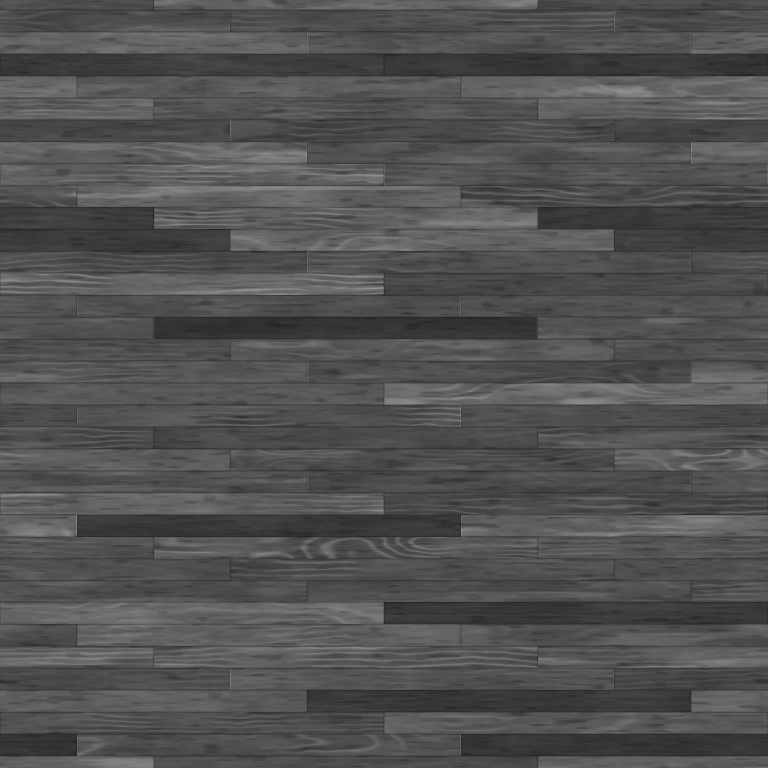
Reproduce this texture procedurally as a Shadertoy shader.

```glsl
// Dark grey wood strip floor: long thin planks, staggered row by row, with streaked grain.
#define ROWS 35.0          // plank rows down the canvas
#define COLUMNS 2.0        // planks across the canvas
#define ROW_SHIFT 0.2      // stagger per row, in plank lengths
#define ORIGIN vec2(0.4, 0.544) // layout offset, in planks and rows
#define SEAM_WIDTH 0.0012  // gap between planks, in canvas units
#define DARK_SHARE 0.16    // share of very dark planks
#define DARK_TONE 0.215
#define LOW_TONE 0.295
#define HIGH_TONE 0.415
#define FIBRE 0.30         // contrast of fine fibres
#define FIGURE 0.42        // contrast of growth rings
#define MOTTLE 0.22        // contrast of broad stains

const float TAU = 6.2831853;

float hash(vec2 p) {
    return fract(sin(dot(p, vec2(127.1, 311.7))) * 43758.5453);
}

float noise(vec2 p) {
    vec2 cell = floor(p), f = fract(p);
    f = f * f * (3.0 - 2.0 * f);
    float low = mix(hash(cell), hash(cell + vec2(1.0, 0.0)), f.x);
    float high = mix(hash(cell + vec2(0.0, 1.0)), hash(cell + vec2(1.0, 1.0)), f.x);
    return mix(low, high, f.y);
}

// Thin fibres running along the plank; p is measured in row heights
float fibres(vec2 p) {
    float sum = 0.0, weight = 0.5;
    vec2 scale = vec2(0.7, 5.0);
    for (int i = 0; i < 3; i++) {
        sum += weight * (noise(p * scale + float(i) * 17.3) - 0.5);
        scale *= vec2(2.2, 1.6);
        weight *= 0.75;
    }
    return sum;
}

// Pale growth rings: contours of a stretched, warped field
float rings(vec2 p, float across, float arch) {
    float field = across * mix(4.0, 1.2, arch);
    field += noise(p * vec2(0.28, 1.1)) * mix(1.2, 4.5, arch);
    field += 0.35 * noise(p * vec2(1.3, 3.0));
    float wave = 0.5 + 0.5 * sin(TAU * field);
    return wave * wave * wave - 0.3;
}

// Base brightness of one plank
float plankTone(vec2 id) {
    float pick = hash(id + 3.7);
    float shade = pow(hash(id + 11.9), 1.5);
    return pick < DARK_SHARE ? DARK_TONE + 0.03 * shade : mix(LOW_TONE, HIGH_TONE, shade);
}

void mainImage(out vec4 fragColor, in vec2 fragCoord) {
    vec2 uv = fragCoord / iResolution.xy;
    float pixel = 1.0 / iResolution.y;

    // Plank layout, rows counted from the top
    float y = (1.0 - uv.y) * ROWS + ORIGIN.y;
    float row = floor(y);
    float x = uv.x * COLUMNS - ORIGIN.x - ROW_SHIFT * row;
    vec2 id = vec2(mod(floor(x), COLUMNS), mod(row, ROWS));
    vec2 local = fract(vec2(x, y));

    // Each plank is cut from its own part of the wood
    vec2 seed = 60.0 * vec2(hash(id + 21.3), hash(id + 35.1));
    vec2 p = vec2(local.x * ROWS / COLUMNS, local.y) + seed;
    float tone = plankTone(id);
    float isLight = smoothstep(DARK_TONE, LOW_TONE, tone);

    // Broad stains and fine fibres
    float grain = MOTTLE * (noise(p * vec2(0.3, 1.3) + 7.0) - 0.5);
    grain += FIBRE * fibres(p);

    // Growth rings, fading in and out along the plank
    float strength = mix(0.15, 1.0, pow(hash(id + 47.7), 1.6));
    float patches = smoothstep(0.2, 0.75, noise(p * vec2(0.35, 0.8) + 23.0));
    float arch = smoothstep(0.35, 0.8, hash(id + 53.2));
    grain += FIGURE * strength * patches * mix(0.4, 1.0, isLight) * rings(p, local.y, arch);

    // Pale smears and short dark pores
    float smear = smoothstep(0.62, 0.85, noise(p * vec2(0.22, 2.6) + 41.0));
    grain += 0.22 * smear * isLight * step(0.5, hash(id + 61.4));
    grain -= 0.16 * smoothstep(0.7, 0.9, noise(p * vec2(1.1, 7.0) + 71.0));
    float shade = tone * (1.0 + grain);

    // Dark seams between rows; some plank ends catch the light
    vec2 edge = min(local, 1.0 - local) / vec2(COLUMNS, ROWS);
    vec2 seam = 1.0 - smoothstep(vec2(0.0), vec2(0.5 * SEAM_WIDTH + pixel), edge);
    float endTone = hash(id + 83.6) > 0.75 ? 1.3 : 0.8;
    shade *= mix(1.0, 0.78, seam.y) * mix(1.0, endTone, seam.x);

    fragColor = vec4(vec3(clamp(shade, 0.0, 1.0)), 1.0);
}
```
